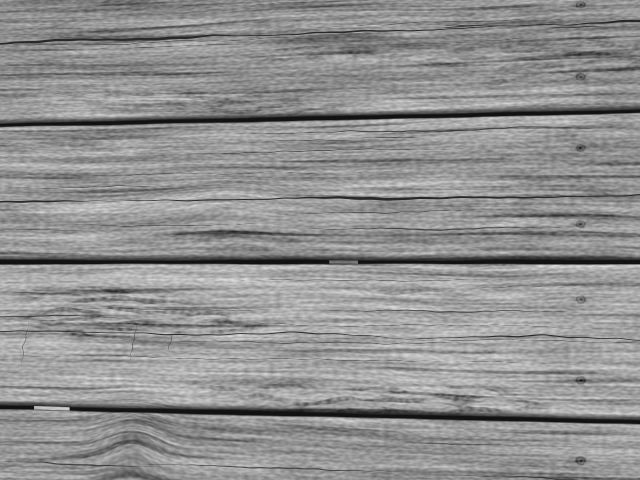
Give the GLSL for this texture, as a Shadertoy shader.

```glsl
// Weathered grey deck boards, slightly fanned, parted by dark gaps.
// Stretched gradient noise makes the grain; loops add cracks, nails and chips.
// Lengths are in canvas heights; a board spans one unit of its own coordinate.

const float GAP_CENTRE = 0.455;                       // height of the middle gap
const float BOARD_HEIGHT = 0.293;                     // at the left edge
const float BOARD_FAN = 0.0225;                       // growth toward the right
const float BOARD_CURVE = 0.03;                       // perspective bend
const float GAP_HALF = 0.0045;
const vec4 BOARD_TONE = vec4(0.60, 0.665, 0.61, 0.595); // bottom to top
const vec4 BOARD_PITS = vec4(0.07, 0.22, 0.08, 0.13);
const vec4 MAIN_CRACK = vec4(0.30, 0.51, 0.43, 0.62); // height within board
const vec4 MAIN_WIDTH = vec4(0.0002, 0.0008, 0.0019, 0.0021);
const vec2 KNOT = vec2(0.275, 0.085);
const vec2 BURL = vec2(0.47, 0.58);
const vec3 CHECK_X = vec3(0.052, 0.278, 0.356);       // short upright splits
const float CHECK_Y = 0.288;
const float NAIL_X = 1.21;
const float NAIL_INSET = 0.245;
const float GAP_TONE = 0.07;
const float CRACK_TONE = 0.16;
const int CRACKS = 10;

float hash(vec2 p) {
    vec3 q = fract(p.xyx * 0.1031);
    q += dot(q, q.yzx + 33.33);
    return fract((q.x + q.y) * q.z);
}

float corner(vec2 cell, vec2 offset) {
    float a = 6.2832 * hash(cell);
    return dot(vec2(cos(a), sin(a)), offset);
}

// Gradient noise, roughly -1 to 1
float noise(vec2 p) {
    vec2 i = floor(p), f = fract(p);
    vec2 u = f * f * f * (f * (f * 6.0 - 15.0) + 10.0);
    vec2 e = vec2(1.0, 0.0);
    return 1.4 * mix(mix(corner(i, f), corner(i + e, f - e), u.x),
                     mix(corner(i + e.yx, f - e.yx), corner(i + 1.0, f - 1.0), u.x), u.y);
}

float bump(vec2 q, vec2 sharpness) {
    q *= sharpness;
    return exp(-dot(q, q));
}

// Coverage of a line of half width w at distance d
float stroke(float d, float w, float px) {
    return clamp((w - d) / px + 0.5, 0.0, 1.0);
}

float woodTone(vec2 g, float base, float pits) {
    float tone = base + 0.07 * noise(g * vec2(1.5, 12.0));
    tone += 0.10 * noise(g * vec2(1.7, 48.0)) + 0.10 * noise(g * vec2(3.0, 105.0));
    tone += 0.09 * noise(g * vec2(9.0, 190.0)) + 0.10 * noise(g * vec2(75.0, 210.0));
    // Dark seams between the growth rings
    tone -= 0.20 * smoothstep(0.2, 0.65, noise(g * vec2(2.1, 82.0) + 31.0));
    // Rough, flaking patches
    float patches = smoothstep(0.0, 0.4, noise(g * vec2(2.2, 13.0) + 57.0));
    float flakes = smoothstep(-0.05, 0.3, noise(g * vec2(14.0, 85.0) + 11.0));
    return tone - pits * patches * flakes * (0.8 + 0.6 * noise(g * vec2(90.0, 150.0)));
}

float crackMask(float x, float f, float board, int id, float height, float px) {
    float wander = 0.022 * noise(vec2(x * 4.0, board * 9.0 + 3.0))
                 + 0.008 * noise(vec2(x * 19.0, board * 5.0));
    float w = MAIN_WIDTH[id] * (0.75 + 1.3 * noise(vec2(x * 3.5, board + 0.4)));
    float mask = stroke(abs(f - MAIN_CRACK[id] - wander) * height, w, px);
    for (int i = 0; i < CRACKS; i++) {
        vec2 seed = vec2(float(i) * 3.7 + 1.0, board * 17.0 + 40.0);
        float size = hash(seed + 5.1);
        float u = (x - 1.4 * hash(seed)) / mix(0.05, 0.40, size * size);
        float y = 0.08 + 0.84 * hash(seed + 9.3);
        y += 0.018 * noise(vec2(x * 6.0, seed.x)) + 0.006 * noise(vec2(x * 28.0, seed.x));
        float thin = mix(0.0001, 0.0014, hash(seed + 2.7)) * (1.0 - u * u);
        mask = max(mask, 0.8 * stroke(abs(f - y) * height, thin, px));
    }
    return mask;
}

void mainImage(out vec4 fragColor, in vec2 fragCoord) {
    float px = 1.0 / iResolution.y;
    vec2 p = fragCoord * px;

    // Board coordinate: whole numbers lie on the gaps
    float height = BOARD_HEIGHT + BOARD_FAN * p.x;
    float s = (p.y - GAP_CENTRE) / height;
    s += BOARD_CURVE * s * s;
    float board = floor(s), f = s - board;
    int id = clamp(int(board) + 2, 0, 3);

    // Grain bends around the knot and the burl
    vec2 g = vec2(p.x, s * 0.31 + board * 7.3);
    g.y += 0.012 * noise(vec2(p.x * 1.8, g.y * 5.0));
    g.y -= 0.032 * bump(p - KNOT, vec2(15.0, 13.0)) + 0.012 * bump(p - BURL, vec2(11.0, 20.0));
    float tone = woodTone(g, BOARD_TONE[id], BOARD_PITS[id]);
    tone -= 0.09 * bump(p - KNOT, vec2(30.0, 24.0));
    tone -= 0.07 * smoothstep(0.7, 1.15, p.y - 0.2 * p.x);

    // Splits along the grain and a few across it
    tone = mix(tone, CRACK_TONE, crackMask(p.x, f, board, id, height, px));
    for (int i = 0; i < 3; i++) {
        vec2 q = p - vec2(CHECK_X[i], CHECK_Y);
        float bend = 0.18 * q.y + 0.005 * noise(vec2(q.y * 50.0, float(i)));
        float taper = 1.0 - pow(q.y / (i == 2 ? 0.016 : 0.036), 2.0);
        tone = mix(tone, 0.28, 0.8 * stroke(abs(q.x - bend), 0.0007 * taper, px));
    }

    // Two sunken nails per board
    for (int i = 0; i < 2; i++) {
        float nailY = i == 0 ? NAIL_INSET : 1.0 - NAIL_INSET;
        vec2 q = vec2(p.x - NAIL_X, (f - nailY) * height);
        float r = length(q * vec2(1.0, 1.25)) + 0.002 * noise(q * 160.0 + board);
        tone -= 0.17 * exp(-pow((r - 0.0085) / 0.0025, 2.0));
        tone -= 0.28 * bump(vec2(r, 0.0), vec2(230.0));
        tone -= 0.14 * bump(q, vec2(50.0, 280.0));
    }

    // Gaps: shaded edge above, black core, pale lip below
    float gap = round(s);
    float d = (s - gap) * height + 0.0012 * noise(vec2(p.x * 7.0, gap * 4.0));
    tone *= 1.0 - 0.62 * smoothstep(0.017, 0.003, d) * step(0.0, d);
    tone += 0.07 * exp(-pow((d + 0.010) / 0.003, 2.0));
    float core = GAP_HALF + 0.0014 * noise(vec2(p.x * 3.0, gap + 8.5));
    tone = mix(tone, GAP_TONE, stroke(abs(d + 0.001), core, 1.5 * px));

    // Wood chips caught in the gaps: x, half length, tone
    for (int i = 0; i < 2; i++) {
        vec3 chip = i == 0 ? vec3(0.108, 0.037, 0.76) : vec3(0.716, 0.030, 0.46);
        float inGap = 1.0 - step(0.5, abs(gap - (i == 0 ? -1.0 : 0.0)));
        float cover = stroke(abs(p.x - chip.x), chip.y, px) * stroke(abs(d + 0.001), 0.0034, px);
        tone = mix(tone, chip.z + 0.08 * noise(p * vec2(60.0, 300.0)), cover * inGap);
    }

    fragColor = vec4(vec3(clamp(tone, 0.0, 1.0)), 1.0);
}
```
